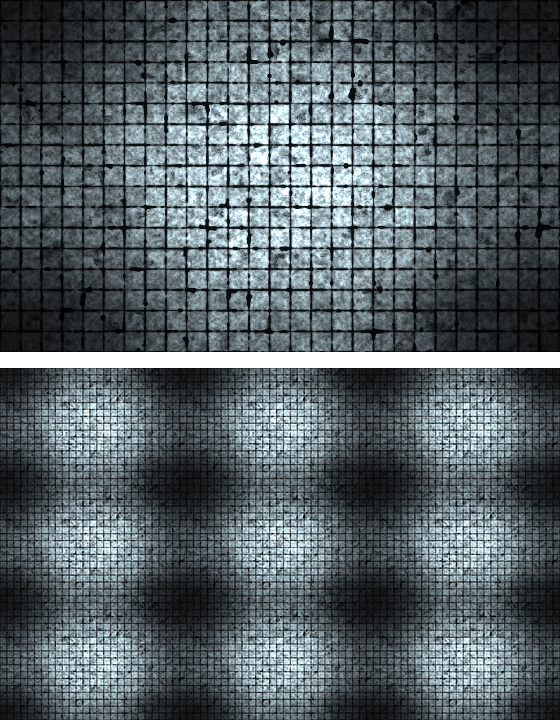
Top: one tile. Bottom: repeated 3 by 3.
This texture is drawn by a WebGL 1 fragment shader. Its source:

```glsl
precision highp float;

uniform vec2 u_resolution;

const vec2 CELLS = vec2(27.0, 17.0);        // tiles across and down
const float HALF_TILE = 0.474;              // in cell units
const float CORNER_RADIUS = 0.08;
const float EDGE_WOBBLE = 0.07;
const float TILE_SHIFT = 0.03;
const float CHIP_DEPTH = 0.17;
const float GRAIN_CONTRAST = 1.3;
const float TILE_CONTRAST = 0.24;
const float WORN_SHARE = 0.35;              // share of heavily scuffed tiles
const float LIGHT = 1.06;
const vec3 FALLOFF = vec3(1.0, 0.58, 0.75); // sideways, upward, corners
const vec3 STONE = vec3(0.765, 0.868, 0.91);
const vec3 STAIN = vec3(0.14, 0.17, 0.19);
const vec3 GROUT = vec3(0.048, 0.060, 0.068);
const float PI = 3.14159;

float hash(vec2 p) {
  return fract(sin(dot(p, vec2(127.1, 311.7))) * 43758.5453);
}

// Value noise that wraps after a whole number of lattice steps
float noise(vec2 uv, vec2 period) {
  vec2 p = uv * period;
  vec2 i = floor(p);
  vec2 f = fract(p);
  f = f * f * (3.0 - 2.0 * f);
  vec2 a = mod(i, period);
  vec2 b = mod(i + 1.0, period);
  return mix(mix(hash(a), hash(vec2(b.x, a.y)), f.x),
             mix(hash(vec2(a.x, b.y)), hash(b), f.x), f.y);
}

float grainNoise(vec2 uv) {
  float sum = 0.0;
  float scale = 4.0;
  for (int i = 0; i < 3; i++) {
    sum += noise(uv, CELLS * scale) / 3.0;
    scale *= 2.0;
  }
  return sum;
}

float roundedBox(vec2 p, float halfSize, float radius) {
  vec2 q = abs(p) - halfSize + radius;
  return length(max(q, 0.0)) + min(max(q.x, q.y), 0.0) - radius;
}

void main() {
  vec2 uv = gl_FragCoord.xy / u_resolution;
  vec2 cell = uv * CELLS;
  vec2 id = mod(floor(cell), CELLS);
  vec2 local = fract(cell) - 0.5;
  float pixel = CELLS.y / u_resolution.y;

  // Tile outline: small shift, uneven rim and occasional chips
  vec2 shift = vec2(hash(id + 3.7), hash(id + 8.3)) - 0.5;
  float rim = noise(uv, CELLS * 6.0) - 0.5;
  float chip = smoothstep(0.72, 0.95, noise(uv, CELLS * 3.0));
  float dist = roundedBox(local - shift * TILE_SHIFT, HALF_TILE, CORNER_RADIUS);
  dist += rim * EDGE_WOBBLE + chip * CHIP_DEPTH * hash(id + 21.4);
  float soft = max(pixel, 0.04);
  float face = 1.0 - smoothstep(-soft, soft * 0.5, dist);

  // Mottled stone with a darker rim
  float grain = grainNoise(uv);
  float tone = 1.0 + (grain - 0.5) * GRAIN_CONTRAST;
  tone *= 1.0 + (hash(id + 14.9) - 0.5) * TILE_CONTRAST;
  tone *= mix(0.78, 1.0, smoothstep(0.0, 0.11, -dist));
  vec3 stone = STONE * tone;

  // Scuffs and scratches, stronger on worn tiles
  float worn = mix(0.2, 1.0, step(1.0 - WORN_SHARE, hash(id + 31.6)));
  float patches = smoothstep(0.5, 0.85, noise(uv + 0.37 / CELLS, CELLS * 3.0));
  vec2 bend = vec2(grain, rim) * 0.3 / CELLS;
  float ridge = abs(noise(uv + bend, CELLS * vec2(3.0, 6.0)) - 0.5);
  float scratch = (1.0 - smoothstep(0.03, 0.11, ridge)) * patches;
  float pits = smoothstep(0.8, 0.95, noise(uv, CELLS * 9.0));
  float stain = worn * (0.4 * patches + 0.55 * scratch) + 0.3 * pits;
  stone = mix(stone, STAIN, clamp(stain, 0.0, 0.85));

  // Broad central light, darkening late towards the borders
  vec2 s = pow(abs(sin(PI * (uv - 0.5))), vec2(3.0));
  float light = LIGHT * exp(-dot(FALLOFF, vec3(s, s.x * s.y)));

  vec3 color = mix(GROUT * (0.7 + 0.6 * grain), stone, face) * light;
  gl_FragColor = vec4(clamp(color, 0.0, 1.0), 1.0);
}
```
